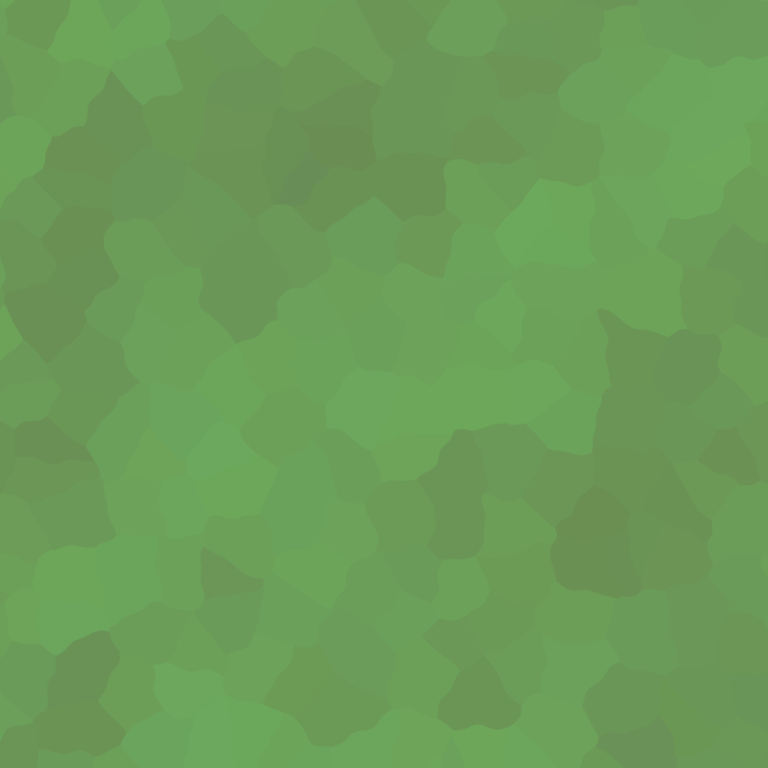
Give the GLSL for this texture, as a WebGL 2 fragment shader.

```glsl
#version 300 es
precision highp float;

uniform vec2 u_resolution;
out vec4 fragColor;

vec3 hash3(vec2 cell) {
    vec3 k = vec3(dot(cell, vec2(127.1, 311.7)),
                  dot(cell, vec2(269.5, 183.3)),
                  dot(cell, vec2(419.2, 371.9)));
    return fract(sin(k) * 4375.85);
}

// Layered, bent sines: broad light and dark patches over the canvas.
float patchTone(vec2 p) {
    vec2 q = p + 0.07 * sin(p.yx * 9.0 + vec2(1.3, 4.1));
    float broad = sin(5.2 * q.x + 2.1 * sin(4.6 * q.y + 0.4) - 1.9);
    float middle = sin(11.0 * q.y - 7.0 * q.x + 1.6 * sin(8.0 * q.x + 2.0) - 0.8);
    float fine = sin(19.0 * q.x + 9.0 * q.y + 1.0) * sin(17.0 * q.y - 8.0 * q.x + 2.6);
    return 0.58 + 0.18 * broad + 0.18 * middle + 0.2 * fine;
}

// One flat green per cell, with a slight shift in tone and hue.
vec3 cellColor(vec2 cell, vec2 site) {
    vec3 rnd = hash3(cell + 37.0);
    float tone = patchTone(site) + 0.28 * (rnd.x - 0.5);
    vec3 green = mix(vec3(0.415, 0.55, 0.328), vec3(0.425, 0.662, 0.36),
                     smoothstep(-0.15, 1.15, tone));
    green.rb += vec2(-0.006, 0.014) * (rnd.y - 0.5);
    return green;
}

void main() {
    const float cells = 14.0;
    vec2 p = gl_FragCoord.xy / u_resolution.y * cells;

    // Small bends keep the cell borders from being perfectly straight.
    vec2 bent = p + 0.05 * sin(p.yx * 5.3 + vec2(0.7, 2.9))
                  + 0.025 * sin(p.yx * 11.0 + p * 4.0);
    vec2 home = floor(bent);

    // Find the nearest and second nearest sites.
    float nearDist = 1e3, nextDist = 1e3;
    vec2 nearCell = home, nextCell = home, nearSite = bent, nextSite = bent;
    for (int y = -2; y <= 2; y++) {
        for (int x = -2; x <= 2; x++) {
            vec2 cell = home + vec2(x, y);
            vec2 site = cell + hash3(cell).xy;
            vec2 offset = site - bent;
            float dist = dot(offset, offset);
            if (dist < nearDist) {
                nextDist = nearDist;
                nextCell = nearCell;
                nextSite = nearSite;
                nearDist = dist;
                nearCell = cell;
                nearSite = site;
            } else if (dist < nextDist) {
                nextDist = dist;
                nextCell = cell;
                nextSite = site;
            }
        }
    }

    // Blend across the shared border over about one pixel.
    float border = (nextDist - nearDist) / (2.0 * max(distance(nearSite, nextSite), 1e-3));
    float pixel = cells / u_resolution.y;
    float blend = 0.5 + 0.5 * smoothstep(0.0, 0.8 * pixel, border);

    vec3 color = mix(cellColor(nextCell, nextSite / cells),
                     cellColor(nearCell, nearSite / cells), blend);
    fragColor = vec4(color, 1.0);
}
```
